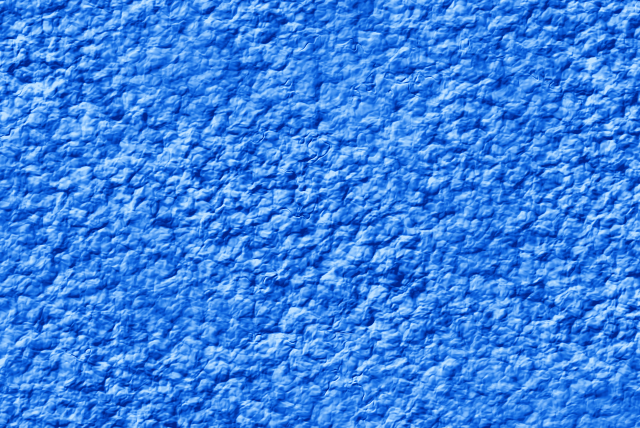
Give the GLSL for this texture, as a WebGL 2 fragment shader.

```glsl
#version 300 es
precision highp float;
// Rough blue painted stucco: crowded round lumps lit from the upper left.

uniform vec2 u_resolution;
out vec4 fragColor;

// Integer hash: two values in 0..1 per lattice cell
vec2 hash2(vec2 cell) {
    uvec2 v = uvec2(ivec2(cell)) * 1664525u + 1013904223u;
    v.x += v.y * 1664525u;
    v.y += v.x * 1664525u;
    v ^= v >> 16u;
    v.x += v.y * 1664525u;
    v.y += v.x * 1664525u;
    v ^= v >> 16u;
    return vec2(v & 0xffffu) / 65535.0;
}

float cornerSlope(vec2 cell, vec2 corner, vec2 f) {
    return dot(hash2(cell + corner) * 2.0 - 1.0, f - corner);
}

float gradientNoise(vec2 p) {
    vec2 cell = floor(p), f = p - cell;
    vec2 w = f * f * f * (f * (f * 6.0 - 15.0) + 10.0);
    float low = mix(cornerSlope(cell, vec2(0, 0), f), cornerSlope(cell, vec2(1, 0), f), w.x);
    float high = mix(cornerSlope(cell, vec2(0, 1), f), cornerSlope(cell, vec2(1, 1), f), w.x);
    return mix(low, high, w.y);
}

// Rounded lumps of uneven height, joined at tight creases
float lumps(vec2 p) {
    vec2 cell = floor(p);
    float sum = 0.0;
    for (int y = -1; y <= 1; y++) {
        for (int x = -1; x <= 1; x++) {
            vec2 c = cell + vec2(x, y);
            vec2 d = c + hash2(c) - p;
            float lift = 0.4 * hash2(c + 71.0).x;
            sum += exp(-15.0 * (dot(d, d) - lift));
        }
    }
    return log(sum + 1e-7) / 15.0;
}

float relief(vec2 p) {
    // Bend the plane so that the lumps lose their regular outlines
    p += 0.010 * vec2(gradientNoise(p * 21.0), gradientNoise(p * 21.0 + 37.3));
    p += 0.004 * vec2(gradientNoise(p * 57.0 + 9.1), gradientNoise(p * 57.0 + 53.7));
    p.x *= 0.9;

    // Two sizes of lump
    float roughness = 1.0 + 0.8 * gradientNoise(p * 3.7 + 11.0);
    mat2 turn = mat2(0.8, 0.6, -0.6, 0.8);
    float h = 0.9 * lumps(p * 36.0) / 36.0 + 0.7 * lumps(turn * p * 74.0 + 300.0) / 74.0;

    // Swells down to fine grit, each layer turned
    vec4 strength = vec4(0.3, 0.5, 0.6, 0.65);
    float frequency = 16.0;
    vec2 q = p;
    for (int i = 0; i < 4; i++) {
        q = turn * q;
        h += strength[i] * gradientNoise(q * frequency + float(i) * 17.7) / frequency;
        frequency *= 2.1;
    }

    // Short ragged cracks in a few areas
    float crackArea = smoothstep(0.08, 0.25, gradientNoise(p * 2.6 + 5.2))
                    * smoothstep(0.0, 0.2, gradientNoise(p * 13.0 + 2.0));
    float crackLine = abs(gradientNoise(p * 9.0 + 23.0) + 0.35 * gradientNoise(p * 33.0)
                    + 0.15 * gradientNoise(p * 80.0));
    return h * roughness - 0.005 * crackArea * (1.0 - smoothstep(0.0, 0.05, crackLine));
}

// Paint colour from deep shade to highlight
vec3 paint(float light) {
    vec3 c = mix(vec3(0.0, 0.14, 0.54), vec3(0.01, 0.23, 0.68), smoothstep(-2.8, -1.7, light));
    c = mix(c, vec3(0.03, 0.34, 0.83), clamp((light + 1.7) / 0.78, 0.0, 1.0));
    c = mix(c, vec3(0.08, 0.42, 0.88), clamp((light + 0.92) / 0.61, 0.0, 1.0));
    c = mix(c, vec3(0.19, 0.52, 0.92), clamp((light + 0.31) / 0.55, 0.0, 1.0));
    c = mix(c, vec3(0.35, 0.63, 0.96), clamp((light - 0.24) / 0.58, 0.0, 1.0));
    c = mix(c, vec3(0.54, 0.76, 0.99), clamp((light - 0.82) / 0.78, 0.0, 1.0));
    return mix(c, vec3(0.74, 0.88, 1.0), smoothstep(1.6, 2.9, light));
}

vec3 wall(vec2 p) {
    // Slope towards the light, with raised parts paler
    vec2 toLight = vec2(-0.57, 0.82);
    float height = relief(p);
    float slope = (height - relief(p + 0.002 * toLight)) / 0.002;
    float tone = 0.5 * gradientNoise(p * 2.3 + 3.1) + 0.4 * gradientNoise(p * 9.0);
    return paint(slope / 0.87 + 70.0 * height + tone + 0.12);
}

void main() {
    // Four samples per pixel smooth the edges
    vec3 colour = vec3(0.0);
    for (int i = 0; i < 4; i++) {
        vec2 offset = vec2(i % 2, i / 2) * 0.5 - 0.25;
        colour += wall((gl_FragCoord.xy + offset) / u_resolution.y + 2.0);
    }
    fragColor = vec4(colour / 4.0, 1.0);
}
```
